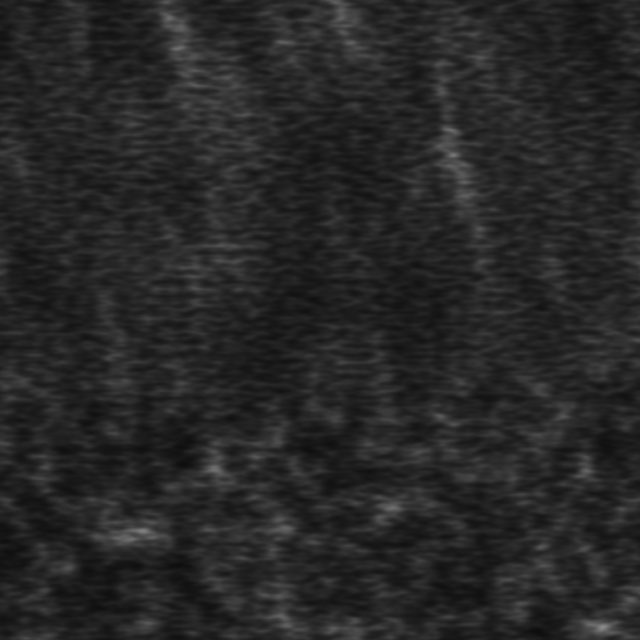
Give the GLSL for this texture, as a WebGL 1 fragment shader.

```glsl
precision highp float;
// Dark grey speckle: tilted soft streaks above, clotted blobs below, fine horizontal grain.

uniform vec2 u_resolution;

const vec3 MID_GREY = vec3(0.147);
const float TAU = 6.2831853;

float hash(vec2 p) {
  return fract(sin(dot(p, vec2(127.1, 311.7))) * 43758.5453);
}

// Contribution of one lattice corner with a random unit gradient
float corner(vec2 cell, vec2 offset) {
  float angle = TAU * hash(cell);
  return dot(vec2(cos(angle), sin(angle)), offset);
}

// Gradient noise, about -0.7 to 0.7
float noise(vec2 p) {
  vec2 cell = floor(p);
  vec2 f = fract(p);
  vec2 w = f * f * f * (f * (f * 6.0 - 15.0) + 10.0);
  vec2 right = vec2(1.0, 0.0);
  vec2 up = vec2(0.0, 1.0);
  float low = mix(corner(cell, f), corner(cell + right, f - right), w.x);
  float high = mix(corner(cell + up, f - up), corner(cell + 1.0, f - 1.0), w.x);
  return mix(low, high, w.y);
}

// Squared positive part: isolated bright spots on a flat ground
float highlights(float n) {
  float peak = max(n, 0.0);
  return peak * peak;
}

// Tall streaks leaning from upper left to lower right
float streaks(vec2 p) {
  vec2 leaning = vec2(p.x + 0.22 * p.y, p.y);
  float broad = noise(leaning * vec2(9.0, 5.0) + 13.7);
  float narrow = noise(leaning * vec2(15.0, 5.5) + 41.3);
  return 0.55 * broad + 0.2 * narrow + 2.2 * highlights(narrow);
}

// Irregular clots of two sizes
float blobs(vec2 p) {
  float large = noise(p * 9.0 + 71.9);
  float small = noise(p * vec2(19.0, 21.0) + 29.1);
  return 0.6 * large + 0.8 * small + 0.9 * highlights(small) - 0.06;
}

// Short flat dashes
float grain(vec2 p) {
  float coarse = noise(p * vec2(31.0, 88.0) + 5.3);
  float fine = noise(p * vec2(52.0, 135.0) + 87.7);
  return 0.68 * coarse + 0.36 * fine;
}

void main() {
  vec2 p = gl_FragCoord.xy / u_resolution;

  // Uneven border between the two zones
  float border = 0.39 + 0.08 * noise(p * 4.0 + 19.0);
  float upper = smoothstep(border - 0.07, border + 0.07, p.y);

  float shade = 0.4 * noise(p * 3.0 + 53.0);
  float tone = shade + mix(blobs(p), streaks(p), upper) + grain(p);

  // Exponential response keeps darks compressed and lights sparse
  gl_FragColor = vec4(MID_GREY * exp(tone), 1.0);
}
```
